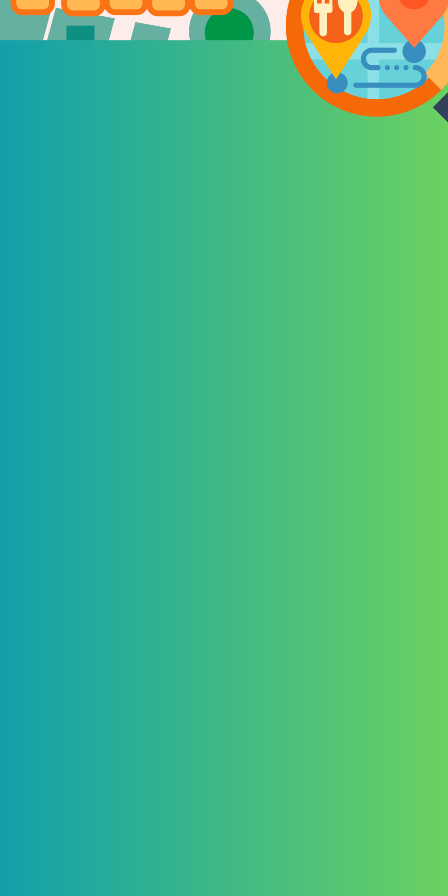
This background is drawn by a WebGL 2 fragment shader. Its source:

```glsl
#version 300 es
precision highp float;
uniform vec2 u_resolution;
out vec4 outColor;

float edge; // width of one pixel in canvas units

void paint(inout vec3 col, float d, vec3 ink) {
  col = mix(col, ink, smoothstep(0.5 * edge, -0.5 * edge, d));
}

float disc(vec2 q, float r) { return length(q) - r; }

float box(vec2 q, vec2 halfSize) {
  vec2 d = abs(q) - halfSize;
  return length(max(d, 0.0)) + min(max(d.x, d.y), 0.0);
}

float bar(vec2 q, vec2 a, vec2 b, float r) {
  vec2 ab = b - a;
  return length(q - a - ab * clamp(dot(q - a, ab) / dot(ab, ab), 0.0, 1.0)) - r;
}

// Round head at the origin, tapering to a tip at (0, h)
float pin(vec2 q, float r, float h) {
  q.x = abs(q.x);
  float b = r / h, a = sqrt(1.0 - b * b), k = dot(q, vec2(-b, a));
  if (k < 0.0) return length(q) - r;
  if (k > a * h) return length(q - vec2(0.0, h));
  return dot(q, vec2(a, b)) - r;
}

// Half ring opening to the left or right, with side = 1 or -1
float bend(vec2 q, float r, float side) {
  return max(abs(length(q) - r) - 2.2, -side * q.x);
}

vec3 mapStrip(vec2 p) {
  vec3 block = vec3(0.40, 0.69, 0.63), col = vec3(0.99, 0.93, 0.92);
  // Slanted city blocks
  float u = p.x - 0.27 * (34.0 - p.y), v = p.y - 0.18 * p.x;
  for (float i = 0.0; i < 3.0; i++)
    paint(col, max(abs(u - 70.0 * i + 3.0 * i * i) - 37.0 + 10.5 * i, -2.0 - v), block);
  paint(col, box(p - vec2(69, 34), vec2(12, 12)), vec3(0.05, 0.56, 0.51));
  // Round park
  paint(col, disc(p - vec2(197, 27), 35.0), block);
  paint(col, disc(p - vec2(196.5, 28), 21.0), vec3(0.0, 0.59, 0.28));
  // Outlined scallops along the top
  for (float i = 0.0; i < 5.0; i++) {
    vec2 q = p - vec2(28.0 + 36.5 * i + 7.0 * step(0.5, i), -1.0 + mod(i, 2.0));
    float d = box(q, vec2(9, 4)) - 9.0;
    paint(col, d - 1.0, vec3(0.98, 0.45, 0.08));
    paint(col, d + 4.0, vec3(1.0, 0.72, 0.32));
  }
  return col;
}

void drawLens(inout vec3 col, vec2 p) {
  vec2 q = p - vec2(323, 22);
  vec3 orange = vec3(0.96, 0.41, 0.03), route = vec3(0.22, 0.56, 0.75);
  float glass = disc(q, 63.0);
  // Handle, rim and glint
  paint(col, max(118.0 - q.x - q.y, q.y - q.x - 22.0) * 0.707, vec3(0.20, 0.25, 0.36));
  paint(col, disc(q, 78.0), orange);
  paint(col, glass, vec3(0.40, 0.82, 0.85));
  // Pale streets
  float streets = min(abs(p.y - 44.0) - 7.0, abs(p.x - 320.0) - 5.0);
  paint(col, max(glass, streets), vec3(0.54, 0.88, 0.90));
  paint(col, max(abs(length(q) - 68.0) - 10.0, (q.y - q.x) * 0.707), vec3(1.0, 0.72, 0.35));

  // Winding route with a dotted middle
  float path = min(bar(p, vec2(319, 43), vec2(338, 43), 2.2),
                   bar(p, vec2(305, 73), vec2(356, 73), 2.2));
  path = min(path, bend(p - vec2(319, 50.5), 7.5, -1.0));
  path = min(path, bend(p - vec2(356, 65.5), 7.5, 1.0));
  path = min(path, bar(p, vec2(319, 58), vec2(324, 58), 2.2));
  vec2 dot0 = vec2(p.x - 332.0 - 8.0 * clamp(round((p.x - 332.0) / 8.0), 0.0, 3.0), p.y - 58.0);
  path = min(path, disc(dot0, 2.2));
  path = min(path, disc(p - vec2(355, 44), 10.0));
  path = min(path, disc(p - vec2(289, 71), 9.0));
  paint(col, path, route);

  // Place pins
  vec2 l = p - vec2(288, 13), r = p - vec2(355, -6);
  paint(col, pin(l, 30.0, 55.0), vec3(1.0, 0.71, 0.03));
  paint(col, disc(l - vec2(0, 1), 23.0), vec3(0.96, 0.39, 0.10));
  paint(col, pin(r, 31.0, 47.0), vec3(1.0, 0.48, 0.26));
  paint(col, disc(r, 14.0), vec3(1.0, 0.34, 0.13));

  // Cutlery
  vec2 f = p - vec2(277, 0);
  float fork = min(bar(f, vec2(0, 8), vec2(0, 28), 3.2), box(f - vec2(0, 7), vec2(6, 2)) - 2.0);
  fork = min(fork, box(vec2(abs(abs(f.x) - 3.3) - 3.3, f.y), vec2(1.3, 9)));
  vec2 s = p - vec2(298, 0);
  float spoon = min(disc(s * vec2(1.0, 0.75), 8.5), bar(s, vec2(0, 5), vec2(0, 27), 3.2));
  paint(col, min(fork, spoon), vec3(1.0, 0.94, 0.74));
}

void main() {
  // Canvas is 384 units wide, measured down from the top
  edge = 384.0 / u_resolution.x;
  vec2 p = vec2(gl_FragCoord.x, u_resolution.y - gl_FragCoord.y) * edge;
  vec3 col = mix(vec3(0.07, 0.625, 0.67), vec3(0.42, 0.82, 0.38), p.x / 384.0);
  paint(col, max(p.y - 34.5, p.x - 300.0), mapStrip(p));
  drawLens(col, p);
  outColor = vec4(col, 1.0);
}
```
